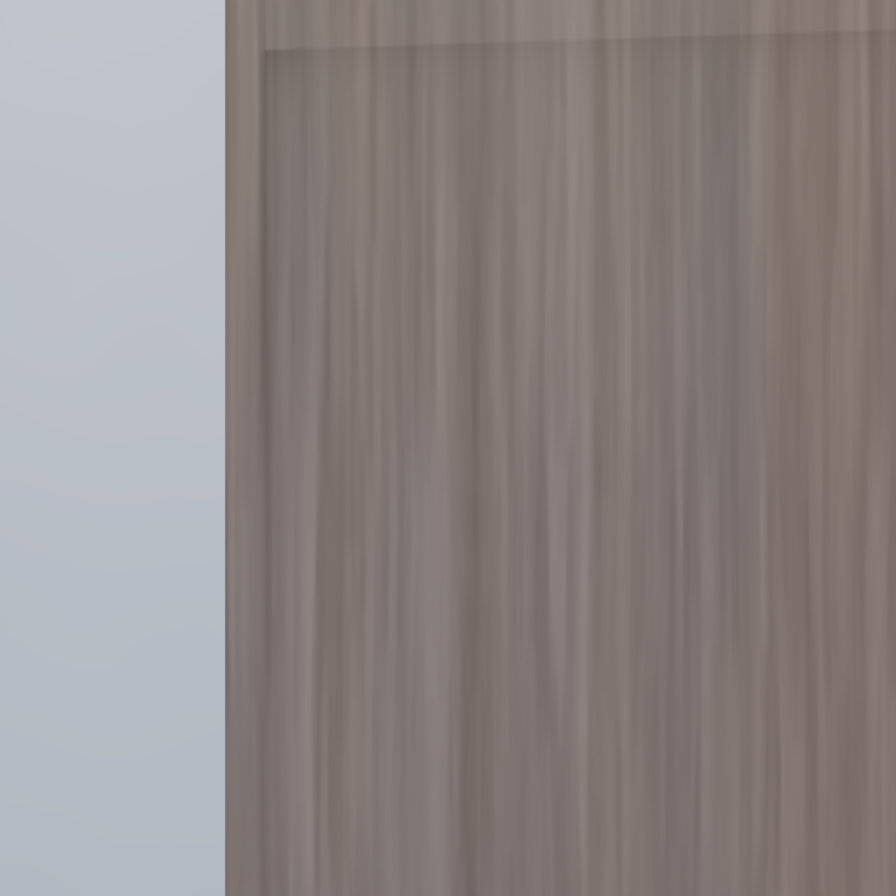
Write a WebGL 1 fragment shader that draws this texture.

```glsl
precision highp float;

uniform vec2 u_resolution;

float hash(vec2 cell) {
  return fract(sin(dot(cell, vec2(127.1, 311.7))) * 4375.85);
}

// Smooth cellular noise: jittered cell centres blend their random values.
float cellNoise(vec2 p) {
  vec2 base = floor(p);
  float total = 0.0;
  float weightSum = 0.0;
  for (int j = -1; j <= 1; j++) {
    for (int i = -1; i <= 1; i++) {
      vec2 cell = base + vec2(float(i), float(j));
      vec2 jitter = vec2(hash(cell + 17.3), hash(cell + 41.9));
      vec2 offset = cell + 0.2 + 0.6 * jitter - p;
      float weight = exp(-5.0 * dot(offset, offset));
      total += weight * hash(cell);
      weightSum += weight;
    }
  }
  return total / weightSum - 0.5;
}

float band(float x, float center, float width) {
  float d = (x - center) / width;
  return exp(-d * d);
}

// Long vertical fibres at several widths.
float woodGrain(vec2 uv) {
  float bend = 0.0015 * sin(uv.y * 7.0 + uv.x * 19.0);
  vec2 p = vec2(uv.x + bend, uv.y);
  float grain = 0.030 * cellNoise(p * vec2(26.0, 0.9));
  grain += 0.050 * cellNoise(p * vec2(68.0, 1.8) + 7.0);
  grain += 0.050 * cellNoise(p * vec2(125.0, 4.0) + 23.0);
  grain += 0.014 * cellNoise(p * vec2(210.0, 18.0) + 51.0);
  return grain;
}

vec3 wallColor(vec2 uv) {
  vec3 wall = mix(vec3(0.700, 0.727, 0.762), vec3(0.752, 0.769, 0.800), uv.y);
  float bow = uv.x / 0.25 - 0.5;
  return wall + 0.008 * (0.25 - bow * bow) + 0.004 * cellNoise(uv * 9.0);
}

vec3 woodColor(vec2 uv, float pixel, float edgeX, float grooveX) {
  vec3 wood = mix(vec3(0.502, 0.458, 0.447), vec3(0.512, 0.469, 0.450), smoothstep(0.4, 1.0, uv.y));
  wood += woodGrain(uv);

  // Warm and cool tints drift across the fibres.
  float tint = cellNoise(uv * vec2(14.0, 2.0) + 90.0);
  wood += tint * vec3(0.018, 0.0, -0.014);
  wood += 0.012 * smoothstep(0.75, 1.0, uv.x) * vec3(0.6, -0.6, -1.0);

  // Broad dark streaks.
  wood -= 0.024 * band(uv.x, 0.525, 0.013) * smoothstep(0.95, 0.6, uv.y);
  wood -= 0.022 * band(uv.x, 0.893, 0.014);

  // Slightly tilted top seam with a soft shadow below.
  float seamY = mix(0.944, 0.967, (uv.x - grooveX) / (1.0 - grooveX));
  float below = seamY - uv.y;
  float inPanel = smoothstep(grooveX - pixel, grooveX + pixel, uv.x);
  float underSeam = smoothstep(-0.002 - pixel, 0.002 + pixel, below);
  float shade = 0.028 * exp(-max(below, 0.0) * 35.0);
  shade += 0.025 * band(uv.x, 0.315, 0.022) * exp(-max(below, 0.0) * 45.0);
  wood -= inPanel * underSeam * shade;
  wood += 0.012 * inPanel * (1.0 - underSeam);

  // Left trim and its groove.
  float trim = 1.0 - smoothstep(grooveX - 0.012, grooveX - 0.003, uv.x);
  wood += 0.013 * trim;
  float grooveFade = mix(0.3, 1.0, underSeam);
  wood -= 0.040 * grooveFade * band(uv.x, grooveX, 0.006);
  wood -= 0.018 * grooveFade * band(uv.x, grooveX + 0.013, 0.014);
  wood -= 0.045 * band(uv.x, edgeX, 0.006);
  return wood;
}

void main() {
  vec2 uv = gl_FragCoord.xy / u_resolution;
  float pixel = 1.0 / u_resolution.x;
  float edgeX = 0.2513;
  float grooveX = 0.296;
  float onWood = smoothstep(edgeX - pixel, edgeX + pixel, uv.x);
  vec3 color = mix(wallColor(uv), woodColor(uv, pixel, edgeX, grooveX), onWood);
  gl_FragColor = vec4(color, 1.0);
}
```
